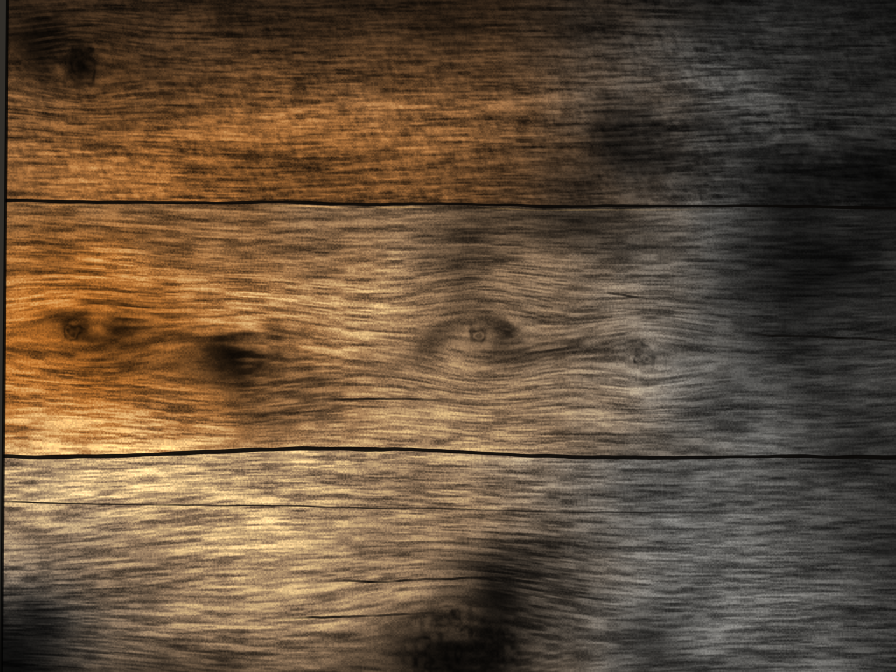
Reproduce this texture procedurally as a Shadertoy shader.

```glsl
// Three weathered planks, lit amber on the left and fading to charcoal on the right.
// Soft ellipses shape light and stains; stretched noise, bent around the knots,
// makes the grain, and thin distance bands cut the seams and cracks.

float hash(vec2 p) {
    vec3 q = fract(p.xyx * .1031);
    q += dot(q, q.yzx + 33.33);
    return fract((q.x + q.y) * q.z);
}

float noise(vec2 p) {
    vec2 i = floor(p), f = fract(p);
    f = f * f * (3. - 2. * f);
    return mix(mix(hash(i), hash(i + vec2(1, 0)), f.x),
               mix(hash(i + vec2(0, 1)), hash(i + 1.), f.x), f.y);
}

float fbm(vec2 p) {
    float sum = 0., amp = .5;
    for (int i = 0; i < 5; i++) {
        sum += amp * noise(p);
        p = p * 2.03 + 17.3;
        amp *= .5;
    }
    return sum;
}

// Soft ellipse at (x, y) with radii (rx, ry)
float blob(vec2 p, float x, float y, float rx, float ry) {
    vec2 d = (p - vec2(x, y)) / vec2(rx, ry);
    return exp(-dot(d, d));
}

float stain(vec2 p, float x, float y, float rx, float ry, float strength) {
    return 1. - strength * blob(p, x, y, rx, ry);
}

// Push grain lines away from a knot
float bend(vec2 p, float x, float y, float rx, float ry) {
    return -.6 * (p.y - y) * blob(p, x, y, rx, ry);
}

// Faint broken rings
float knot(vec2 p, float x, float y, float rx, float ry) {
    float r = length((p - vec2(x, y)) / vec2(rx, ry)) + .7 * (noise(p * 110.) - .5);
    float rings = (.5 + .5 * cos(r * 8.)) * noise(p * 160.);
    return 1. - (.2 + .5 * rings) * (1. - smoothstep(.6, 1.4, r));
}

float band(float d, float halfWidth, float px) {
    return 1. - smoothstep(halfWidth - .5 * px, halfWidth + .8 * px, abs(d));
}

// Tapered crack from x0 to x1
float crack(vec2 p, float x0, float x1, float y, float slope, float px) {
    float t = (p.x - x0) / (x1 - x0);
    float taper = smoothstep(0., .25, t) * (1. - smoothstep(.6, 1., t));
    y += slope * t + .008 * (fbm(vec2(p.x * 16., y * 90.)) - .5);
    return taper * (.4 + .6 * noise(p * 60.)) * band(p.y - y, .0014, px);
}

void mainImage(out vec4 fragColor, in vec2 fragCoord) {
    vec2 p = fragCoord / iResolution.y;
    float px = 1. / iResolution.y;

    // Plank seams
    float wobble = .006 * (fbm(vec2(p.x * 11., 3)) - .5);
    float upper = p.y - (.701 - .008 * p.x + wobble);
    float lower = p.y - (.319 + .013 * blob(p, .5, p.y, .28, 1.) + wobble);
    float split = p.y - (.253 - .016 * p.x + wobble);
    float top = smoothstep(-px, px, upper);
    float bottom = 1. - smoothstep(-px, px, lower);
    float plank = step(0., upper) + step(0., lower);

    // Grain
    vec2 g = p + plank * vec2(5.3, 2.7);
    g.y += bend(p, .35, .47, .15, .09) + bend(p, .72, .5, .1, .08)
         + bend(p, .13, .505, .1, .06) + bend(p, .96, .47, .09, .06)
         + bend(p, .69, .03, .17, .13) + bend(p, .12, .9, .08, .06)
         + .03 * (noise(p * vec2(2.5, 5) + plank * 9.) - .5);
    float coarse = noise(g * vec2(5, 85));
    float fine = smoothstep(.15, .8, noise(g * vec2(18, 210)));
    float fibre = smoothstep(.15, .85, noise(g * vec2(45, 350)));
    float speck = hash(floor(p * 384.));
    float saw = top * (noise(vec2(p.x * 150. + p.y * 60., p.y * 120.)) - .5);
    float grain = 1. + .32 * coarse + .36 * (fine + fibre) + .22 * speck + .35 * saw - .63;

    // Broad light on ragged coordinates
    float cloud = fbm(p * vec2(5, 7));
    vec2 w = p + .1 * (vec2(fbm(p * 13.), fbm(p * 13. + 40.)) - .5);
    w += .016 * (vec2(fibre, fine) - .5);
    float light = .25 + .31 * blob(p, .22, .32, .55, .45) + .08 * blob(p, .72, .5, .35, .3)
        + .15 * blob(w, .25, .6, .09, .025) + .1 * blob(w, 1.13, .88, .2, .1)
        + .07 * blob(w, 1.1, .08, .2, .1);
    light *= 1. - .55 * smoothstep(.78, 1.02, p.y);
    light *= 1. - .35 * smoothstep(1.05, 1.4, p.x);
    light *= .55 + .9 * cloud + .8 * (cloud - .5) * smoothstep(.7, 1.1, p.x);

    // Stains, burnt patches and knots
    float shade = stain(w, .35, .475, .055, .042, .85) * stain(w, .41, .4, .1, .06, .4)
        * stain(w, .18, .47, .16, .06, .3) * stain(w, .15, .51, .07, .018, .6)
        * stain(w, .7, .6, .05, .09, .35) * stain(w, .79, .465, .08, .03, .45)
        * stain(w, .66, .48, .06, .025, .4) * stain(w, .755, .503, .02, .018, .6)
        * stain(w, .87, .64, .12, .05, .4) * stain(w, .96, .78, .12, .07, .65)
        * stain(w, 1.27, .74, .22, .05, .65) * stain(w, 1.2, .6, .17, .12, .5)
        * stain(w, .76, .11, .085, .1, .85) * stain(w, .68, .02, .11, .06, .75)
        * stain(w, 0., .05, .15, .13, .85) * stain(w, .25, -.02, .35, .06, .6)
        * stain(w, .06, .93, .06, .04, .7) * stain(p, .122, .9, .02, .03, .5);
    shade *= knot(p, .122, .9, .022, .033) * knot(p, .108, .505, .017, .017)
        * knot(p, .712, .5, .013, .016) * knot(p, .958, .47, .017, .017)
        * knot(p, .686, .03, .075, .055);
    float value = light * shade * max(grain, .15);

    // Hue: grey, tan, brown, amber and cream
    float warm = 1. - smoothstep(.72, 1.14, w.x + .1 * bottom + .03 * top);
    warm *= stain(w, 0., .04, .16, .15, .9);
    float amber = max((1. - top - bottom) * blob(w, .1, .5, .36, .24),
                      .6 * top * blob(w, .3, .73, .5, .2));
    vec3 tint = mix(vec3(1.2, .97, .74), vec3(1.3, .94, .62), top);
    tint = mix(tint, vec3(1.53, .91, .34), amber);
    tint = mix(tint, vec3(1.15, .99, .68), smoothstep(.45, .75, value) * .7);
    vec3 color = value * mix(vec3(1.01, 1, .97), tint, warm);

    // Lit lip, seams and cracks
    color += band(upper + .005, .001, px) * warm * fine * vec3(.24, .19, .1);
    float wear = noise(vec2(p.x * 22., plank));
    float gap = max(band(upper, .0008 + .0018 * wear, px), band(lower, .0016 + .0018 * wear, px));
    float fade = (.35 + .65 * wear) * (1. - .7 * smoothstep(.6, 1.2, p.x));
    gap = max(gap, band(split, .0008, px) * fade);
    gap = max(gap, crack(p, .45, .7, .405, .003, px));
    gap = max(gap, crack(p, .45, .84, .135, .005, px));
    gap = max(gap, crack(p, .4, .68, .078, .01, px));
    gap = max(gap, crack(p, .9, .96, .565, -.007, px));
    gap = max(gap, crack(p, 1.08, 1.4, .505, -.015, px));
    color = mix(color, vec3(.035, .028, .022), .92 * gap);

    // Left border
    float border = p.x - .002 - .009 * p.y;
    color = mix(vec3(.2, .19, .17), color, smoothstep(-px, px, border));
    color *= 1. - .8 * band(border, .002, px);
    fragColor = vec4(clamp(color, 0., 1.), 1);
}
```
